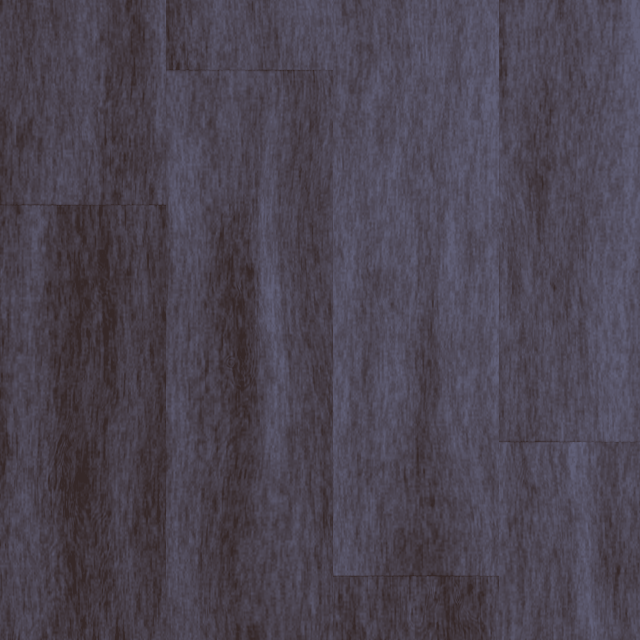
Give the GLSL for this texture, as a Shadertoy shader.

```glsl
const vec2 PLANK_SIZE = vec2(0.26, 1.0);
const vec3 DARK_BROWN = vec3(0.237, 0.195, 0.212);
const vec3 SLATE_BLUE = vec3(0.358, 0.350, 0.434);

float hash(vec2 p) {
    vec3 q = fract(p.xyx * vec3(0.1031, 0.1030, 0.0973));
    q += dot(q, q.yzx + 33.33);
    return fract((q.x + q.y) * q.z);
}

float noise(vec2 p) {
    vec2 cell = floor(p), f = fract(p);
    f = f * f * (3.0 - 2.0 * f);
    float low = mix(hash(cell), hash(cell + vec2(1, 0)), f.x);
    float high = mix(hash(cell + vec2(0, 1)), hash(cell + vec2(1, 1)), f.x);
    return mix(low, high, f.y);
}

float fbm(vec2 p) {
    float sum = 0.0, weight = 0.53;
    for (int i = 0; i < 4; i++) {
        sum += weight * noise(p);
        p = p * 2.03 + 17.3;
        weight *= 0.5;
    }
    return sum;
}

// Returns a wide swelling in x and a small dark core in y.
vec2 knots(vec2 local, vec2 id) {
    vec2 total = vec2(0.0);
    for (int i = 0; i < 3; i++) {
        vec2 seed = id * 7.0 + float(i) * 13.7 + 50.0;
        vec2 center = vec2(0.15 + 0.7 * hash(seed), hash(seed + 4.1)) * PLANK_SIZE;
        vec2 d = local - center;
        d += 0.012 * (vec2(noise(local * 70.0 + seed), noise(local * 60.0 - seed)) - 0.5);
        float size = mix(0.5, 1.2, hash(seed + 8.3));
        total.x += exp(-dot(d * d, vec2(1500.0, 220.0)) / size);
        total.y += exp(-dot(d * d, vec2(24000.0, 12000.0)) / size);
    }
    return total;
}

// Broken contour lines of a stretched height field.
float growthRings(vec2 p, float swelling) {
    float height = noise(p * vec2(10.0, 2.3)) + 0.3 * noise(p * vec2(23.0, 6.0));
    height += 0.07 * noise(p * vec2(75.0, 28.0)) + 0.25 * swelling;
    height += 0.022 * noise(p * vec2(210.0, 90.0));
    float line = sin(height * 120.0);
    float breaks = noise(p * vec2(130.0, 60.0) + 3.0);
    return line * (0.3 + 1.2 * breaks);
}

// Short fibers, long strands and round surface grain.
float fibers(vec2 p) {
    float hairs = noise(p * vec2(330.0, 75.0)) - 0.5;
    float strands = noise(p * vec2(170.0, 20.0) + 7.0) - 0.5;
    float speckle = noise(p * vec2(390.0, 270.0) + 11.0) - 0.5;
    return 0.42 * hairs + 0.26 * strands + 0.32 * speckle;
}

float seam(float dist, float halfWidth, float pixel) {
    return 1.0 - smoothstep(halfWidth - pixel, halfWidth + pixel, abs(dist));
}

void mainImage(out vec4 fragColor, in vec2 fragCoord) {
    vec2 uv = fragCoord / iResolution.y;
    float pixel = 1.0 / iResolution.y;

    // Staggered plank layout
    float column = floor(uv.x / PLANK_SIZE.x);
    float stagger = fract(0.68 + 0.21 * column);
    vec2 shifted = uv - vec2(0.0, stagger);
    vec2 id = vec2(column, floor(shifted.y / PLANK_SIZE.y));
    vec2 local = shifted - id * PLANK_SIZE;
    vec2 seed = vec2(hash(id + 20.0), hash(id + 41.0)) * 40.0;

    // Wavering wood coordinates
    vec2 straight = local + seed;
    vec2 wood = straight;
    wood.x += 0.030 * (noise(wood * vec2(7.0, 4.0)) - 0.5);
    wood.x += 0.006 * (noise(wood * vec2(25.0, 16.0)) - 0.5);
    vec2 knot = knots(local, id);

    // Broad brown and blue streaks
    float tone = 0.49 + 1.30 * (fbm(wood * vec2(14.0, 1.6)) - 0.5);
    tone += 0.40 * (fbm(wood * vec2(34.0, 5.0) + 9.0) - 0.5);
    tone += 0.10 * (hash(id + 63.0) - 0.5);
    tone += 0.28 * (uv.x - 0.5) + 0.08 * (uv.y - 0.5);

    // Rings show most in the brown heartwood
    float heartwood = 1.0 - smoothstep(0.25, 0.75, tone);
    float patches = smoothstep(0.3, 0.65, noise(wood * vec2(16.0, 5.0) + 31.0));
    tone += growthRings(wood, knot.x) * patches * mix(0.03, 0.11, heartwood);

    // Fibers, pores and knots
    vec2 grain = mix(straight, wood, 0.7);
    tone += 1.05 * fibers(grain);
    float pores = smoothstep(0.62, 0.9, noise(grain * vec2(260.0, 42.0) + 5.0));
    tone -= 0.20 * pores * (0.4 + heartwood);
    tone -= 0.12 * knot.x + 0.38 * knot.y;

    // Butt joints and faint long joints
    float endDist = min(local.y, PLANK_SIZE.y - local.y);
    float sideDist = min(local.x, PLANK_SIZE.x - local.x);
    float wear = noise(uv * vec2(14.0, 9.0));
    tone -= 0.45 * (0.4 + 0.6 * wear) * seam(endDist, 0.0012, pixel);
    tone -= 0.10 * wear * seam(sideDist, 0.0010, pixel);

    vec3 color = mix(DARK_BROWN, SLATE_BLUE, clamp(tone + 0.03, -0.25, 1.15));
    fragColor = vec4(color, 1.0);
}
```
